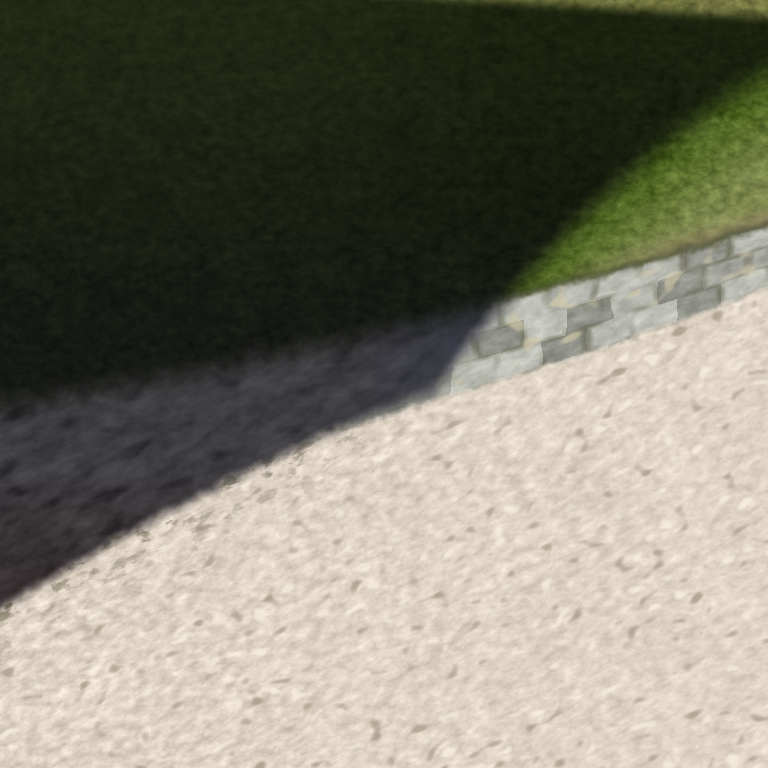
This texture is drawn by a WebGL 2 fragment shader. Its source:

```glsl
#version 300 es
precision highp float;

uniform vec2 u_resolution;
out vec4 fragColor;

vec2 hashGradient(vec2 cell) {
    vec3 q = fract(cell.xyx * vec3(0.1031, 0.103, 0.0973));
    q += dot(q, q.yzx + 33.33);
    return fract((q.xx + q.yz) * q.zy) * 2.0 - 1.0;
}

float gradientNoise(vec2 p) {
    vec2 i = floor(p), f = fract(p);
    vec2 w = f * f * f * (f * (f * 6.0 - 15.0) + 10.0);
    float a = dot(hashGradient(i), f);
    float b = dot(hashGradient(i + vec2(1, 0)), f - vec2(1, 0));
    float c = dot(hashGradient(i + vec2(0, 1)), f - vec2(0, 1));
    float d = dot(hashGradient(i + vec2(1, 1)), f - vec2(1, 1));
    return mix(mix(a, b, w.x), mix(c, d, w.x), w.y);
}

float fbm(vec2 p) {
    float sum = 0.0, amplitude = 1.0;
    for (int i = 0; i < 4; i++) {
        sum += amplitude * gradientNoise(p);
        p = mat2(1.6, 1.2, -1.2, 1.6) * p + 7.3;
        amplitude *= 0.6;
    }
    return sum;
}

// Coordinates stretched along the slope of the path
vec2 alongPath(vec2 p) {
    return mat2(0.9, -0.42, 0.42, 0.9) * p;
}

vec3 gravel(vec2 p, float shadowEdge) {
    vec2 q = alongPath(p);
    float grain = fbm(q * vec2(48.0, 85.0));
    float pebbles = gradientNoise(q * vec2(40.0, 68.0) + 19.0);
    float coarse = fbm(q * vec2(9.0, 14.0) + 4.0);
    vec3 col = vec3(0.875, 0.83, 0.77) + 0.035 * coarse;
    col += grain * mix(0.15, 0.1, p.x);
    col = mix(col, vec3(0.62, 0.56, 0.49), 0.65 * smoothstep(0.2, 0.55, pebbles));
    col = mix(col, vec3(0.98, 0.95, 0.9), 0.7 * smoothstep(0.2, 0.5, -pebbles));
    // Damp, littered margin beside the shadow
    float margin = exp(-max(shadowEdge - p.y, 0.0) * 22.0) * smoothstep(0.65, 0.3, p.x);
    float litter = smoothstep(0.05, 0.45, fbm(q * vec2(26.0, 55.0) + 31.0));
    return mix(col, vec3(0.43, 0.4, 0.32), 0.75 * margin * litter);
}

vec3 paving(vec2 p, float across) {
    vec2 q = alongPath(p);
    float wobble = 0.2 * gradientNoise(p * 24.0);
    vec2 slab = vec2(p.x * 17.0 + wobble, across * 3.0 + wobble);
    slab.x += 0.43 * floor(slab.y);
    vec2 toJoint = 0.5 - abs(fract(slab) - 0.5);
    float joint = 1.0 - smoothstep(0.02, 0.15, min(toJoint.x, toJoint.y));
    float worn = smoothstep(-0.25, 0.35, gradientNoise(p * 28.0 + 3.0));
    vec3 col = vec3(0.66, 0.665, 0.63) + 0.1 * hashGradient(floor(slab)).x;
    col += 0.12 * fbm(q * vec2(35.0, 70.0));
    col = mix(col, vec3(0.4, 0.4, 0.32), 0.6 * joint * worn);
    float straw = smoothstep(0.18, 0.42, gradientNoise(q * vec2(30.0, 60.0) + 8.0));
    return mix(col, vec3(0.83, 0.79, 0.66), 0.6 * straw);
}

void main() {
    vec2 p = gl_FragCoord.xy / u_resolution;
    float x = p.x;
    vec2 q = alongPath(p);
    float rough = 0.007 * fbm(p * 32.0);

    // Boundaries as heights over x
    float grassEdge = 0.479 + 0.151 * x + 0.077 * x * x;
    float pathEdge = 0.345 + 0.18 * x + 0.1 * x * x;
    float nearShadow = 0.206 + 0.62 * x - 0.2 * x * x;
    float dx = x - 0.56;
    float farShadow = 0.486 + 1.32 * dx - 0.85 * dx * dx;
    float shadowEdge = max(nearShadow, farShadow);
    float across = (p.y - pathEdge) / (grassEdge - pathEdge);

    // Sunlit surfaces
    float blades = fbm(p * vec2(62.0, 85.0));
    float tufts = fbm(p * vec2(18.0, 26.0) + 5.0);
    float fade = smoothstep(0.0, 0.16, farShadow - p.y);
    vec3 litGrass = mix(vec3(0.3, 0.39, 0.12), vec3(0.5, 0.54, 0.31), fade);
    litGrass = mix(litGrass, vec3(0.45, 0.46, 0.25), smoothstep(0.93, 0.97, p.y));
    litGrass += vec3(0.15, 0.15, 0.1) * blades + 0.05 * tufts;
    float dirt = smoothstep(0.035, 0.0, p.y - grassEdge) * smoothstep(0.65, 1.0, x);
    litGrass = mix(litGrass, vec3(0.57, 0.5, 0.4), 0.7 * dirt);
    float onPaving = smoothstep(-0.006, 0.006, p.y - pathEdge + rough);
    float onGrass = smoothstep(-0.006, 0.006, p.y - grassEdge + rough);
    vec3 lit = mix(gravel(p, shadowEdge), paving(p, across), onPaving);
    float rim = exp(-pow((p.y - grassEdge + rough) / 0.006, 2.0));
    lit = mix(lit, litGrass, onGrass);
    lit = mix(lit, vec3(0.25, 0.27, 0.16), 0.55 * rim);

    // Shaded surfaces
    float height = smoothstep(0.5, 1.0, p.y);
    vec3 darkGrass = mix(vec3(0.085, 0.095, 0.075), vec3(0.125, 0.155, 0.075), height);
    darkGrass -= 0.022 * smoothstep(0.3, 0.75, x) * smoothstep(0.55, 0.8, p.y);
    darkGrass += vec3(0.035, 0.04, 0.025) * blades + vec3(0.018, 0.022, 0.01) * tufts;
    float stains = fbm(q * vec2(15.0, 38.0) + 11.0);
    vec3 darkStone = mix(vec3(0.21, 0.185, 0.19), vec3(0.245, 0.24, 0.255),
                         smoothstep(0.22, 0.42, p.y));
    darkStone += 0.07 * stains + 0.035 * fbm(q * vec2(55.0, 90.0));
    darkStone -= 0.07 * smoothstep(0.1, 0.5, gradientNoise(q * vec2(20.0, 48.0)));
    darkStone = mix(darkStone, vec3(0.2, 0.21, 0.27), 0.5 * smoothstep(0.4, 0.62, x));
    float turf = smoothstep(-0.035, 0.018, p.y - grassEdge + 2.0 * rough);
    vec3 shaded = mix(darkStone, darkGrass, turf);

    // Soft shadow, wider over the lawn
    float softness = mix(0.014, 0.036, smoothstep(0.5, 0.72, x));
    float shade = smoothstep(-softness, softness, p.y - shadowEdge + 0.8 * rough);
    float topEdge = 0.977 + 0.06 * (1.0 - x);
    shade *= 1.0 - smoothstep(-0.012, 0.012, p.y - topEdge);
    vec3 col = mix(lit, shaded, shade);
    fragColor = vec4(clamp(col, 0.0, 1.0), 1.0);
}
```
